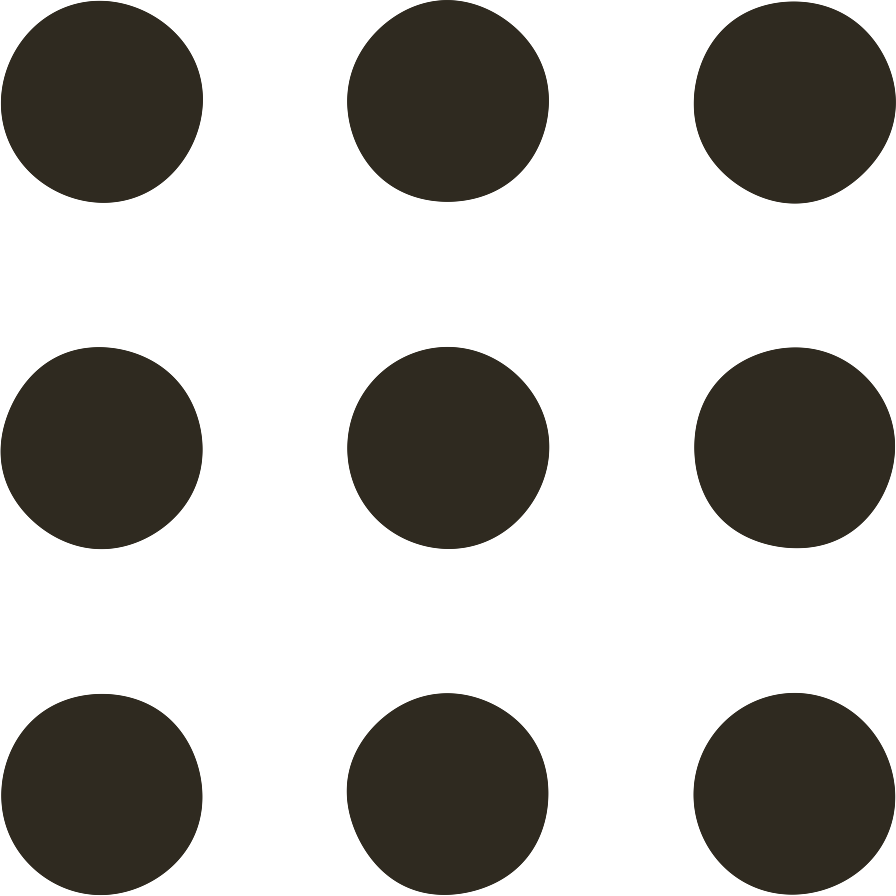
Write a three.js fragment shader that draws this pattern.

```glsl
// Three by three grid of large dark dots on white, each outline slightly uneven.
varying vec2 vUv;

const vec3 PAPER_COLOR = vec3(1.0);
const vec3 DOT_COLOR = vec3(0.184, 0.165, 0.125);
const float DOT_SPACING = 0.3864;   // between dot centres
const float DOT_RADIUS = 0.1126;
const float WOBBLE = 0.0006;        // strength of each outline ripple
const float TAU = 6.2831853;

float hash(vec2 p) {
  return fract(sin(dot(p, vec2(127.1, 311.7))) * 43758.5453);
}

// Small radius change around the outline, different for each dot
float outlineWobble(float angle, vec2 cell) {
  float sum = 0.0;
  for (int i = 3; i <= 5; i++) {
    float n = float(i);
    float phase = TAU * hash(cell + n * 7.3);
    sum += hash(cell + n * 3.1) * cos(n * angle + phase);
  }
  return WOBBLE * sum;
}

// Signed distance to the outline of the nearest dot
float dotDistance(vec2 uv) {
  vec2 grid = (uv - 0.5) / DOT_SPACING;
  vec2 cell = floor(grid + 0.5);
  vec2 p = (grid - cell) * DOT_SPACING;
  float angle = atan(p.y, p.x + 1e-6);
  return length(p) - DOT_RADIUS - outlineWobble(angle, cell);
}

void main() {
  // Blend across one screen pixel
  float edge = 0.5 * max(fwidth(vUv.x), fwidth(vUv.y)) + 1e-5;
  float ink = 1.0 - smoothstep(-edge, edge, dotDistance(vUv));
  gl_FragColor = vec4(mix(PAPER_COLOR, DOT_COLOR, ink), 1.0);
}
```
